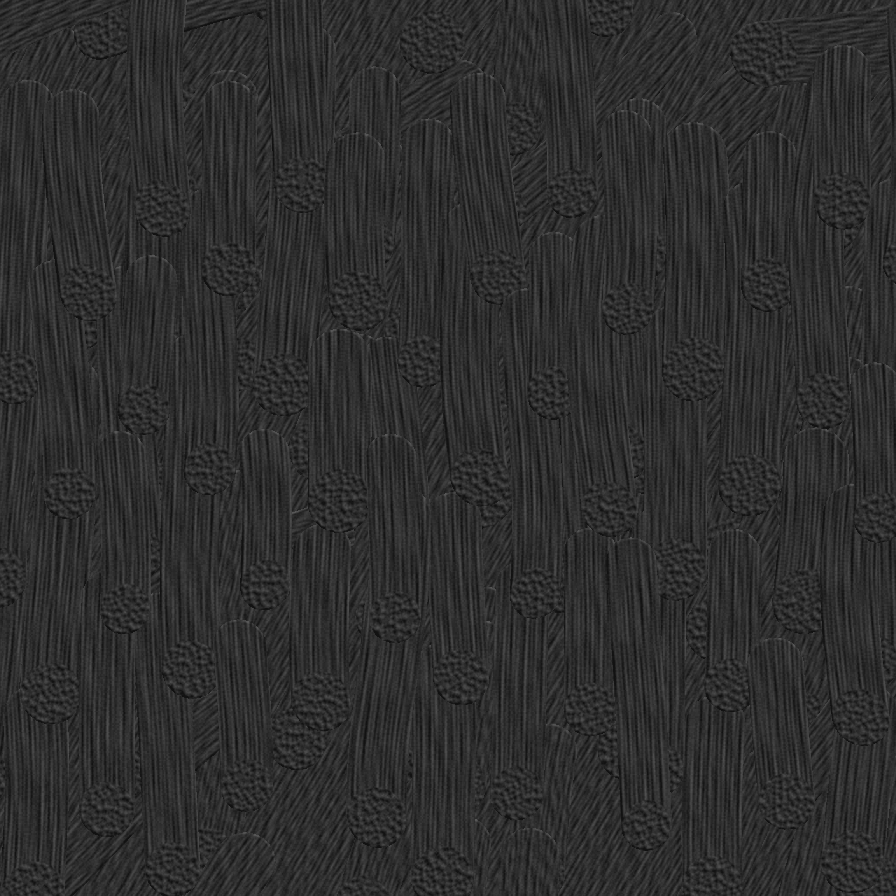
Give the GLSL for this texture map, as a WebGL 2 fragment shader.

```glsl
#version 300 es
precision highp float;
// Dark embossed paint: round-ended brush strokes overlap, slanted ones below
// and upright ones above. Each is a bent capsule with bristle lines made of
// stretched cellular noise and sines, and a bumpy dab at its lower end.

uniform vec2 u_resolution;
out vec4 fragColor;

const int SLANTED = 72;            // strokes in the lower layer
const int UPRIGHT = 62;            // strokes in the upper layer
const float BASE_GREY = 0.18;
const float BRISTLES = 200.0;      // bristle lines per canvas width
const float BUMPS = 165.0;         // dab bumps per canvas width
const float BRISTLE_GAIN = 0.105;
const float LINE_GAIN = 0.026;
const float BUMP_GAIN = 0.15;
const float GRAIN_GAIN = 0.045;
const float RIM_GAIN = 0.13;
const float RIM_WIDTH = 0.0032;
const vec2 LIGHT = vec2(0.35, 0.94);
const float TAU = 6.28319;

struct Stroke {
    vec2 uv;        // across and along the stroke, from its foot
    float radius;
    float edge;     // signed distance to the outline
    float facing;   // how far the outline faces the light
    float seed;
    float upright;  // 1 in the upper layer
};

float hash(vec2 p) {
    return fract(sin(dot(p, vec2(127.1, 311.7))) * 43758.5);
}

vec2 hash2(vec2 p) {
    return vec2(hash(p), hash(p + 57.3));
}

vec4 randomSet(float n) {
    return fract(sin(n * vec4(12.99, 78.23, 37.72, 93.98) + 1.7) * 4375.85);
}

// Distance to the nearest jittered cell point
float cellular(vec2 p) {
    vec2 cell = floor(p), f = p - cell;
    float nearest = 4.0;
    for (int y = -1; y <= 1; y++)
        for (int x = -1; x <= 1; x++) {
            vec2 o = vec2(x, y);
            vec2 d = o + hash2(cell + o) - f;
            nearest = min(nearest, dot(d, d));
        }
    return sqrt(nearest);
}

// Slope of the cellular relief along an offset
float emboss(vec2 p, vec2 offset) {
    return cellular(p - offset) - cellular(p + offset);
}

// Put stroke number i over the current one where it covers p
void paint(int i, vec2 p, inout Stroke top) {
    float n = float(i);
    vec4 r = randomSet(n + 1.0);
    float upright = step(float(SLANTED), n);
    vec2 spread = fract(n * vec2(0.75488, 0.56984) + 0.31);
    vec2 foot = mix(spread * vec2(1.3, 1.15) - vec2(0.25, 0.13),
                    spread * vec2(1.06, 0.8) - vec2(0.03, 0.0), upright);
    float slant = mix(0.05 + 0.65 * r.x + 0.5 * step(0.85, r.w), (r.x - 0.5) * 0.12, upright);
    slant += (1.0 - upright) * smoothstep(0.8, 0.95, foot.y) * (r.y - 0.4) * 2.0;
    float len = mix(0.14, 0.38, r.y * r.y) - 0.04 * (1.0 - upright);
    float radius = mix(0.028, 0.037, r.z);

    vec2 along = vec2(sin(slant), cos(slant));
    vec2 across = vec2(along.y, -along.x);
    vec2 uv = vec2(dot(p - foot, across), dot(p - foot, along));
    uv.x -= 0.009 * r.w * (sin(uv.y * 13.0 + r.z * TAU) - sin(r.z * TAU));

    vec2 d = vec2(uv.x, uv.y - clamp(uv.y, 0.0, len));
    float edge = length(d) - radius;
    if (edge < 0.0) {
        vec2 normal = (across * d.x + along * d.y) / max(length(d), 1e-5);
        top = Stroke(uv, radius, edge, dot(normal, LIGHT), n, upright);
    }
}

float bristleRelief(Stroke s) {
    vec2 q = s.uv * vec2(BRISTLES, mix(48.0, 15.0, s.upright)) + s.seed * 17.0;
    float cells = emboss(q, vec2(0.32, 0.1));
    float phase = s.uv.x * BRISTLES * TAU;
    float lines = sin(phase + 0.9 * sin(s.uv.y * 31.0 + s.seed))
                + 0.6 * sin(phase * 0.43 + s.seed + 0.7 * sin(s.uv.y * 19.0));
    return cells * BRISTLE_GAIN + lines * LINE_GAIN * mix(0.7, 1.1, s.upright);
}

void main() {
    vec2 p = gl_FragCoord.xy / u_resolution;

    // Slanted ground, then all strokes from bottom to top
    Stroke s = Stroke(vec2(p.x * 0.87 - p.y * 0.5, p.x * 0.5 + p.y * 0.87),
                      0.0, -1.0, 0.0, 0.0, 0.0);
    for (int i = 0; i < SLANTED + UPRIGHT; i++) paint(i, p, s);

    // Bristles along the stroke, bumps in the dab at its foot
    float dab = 1.0 - smoothstep(-0.002, 0.001, length(s.uv) - s.radius);
    float bumps = emboss(p * BUMPS + s.seed * 7.0, vec2(0.2, 0.3)) * BUMP_GAIN;
    float relief = mix(bristleRelief(s), bumps, dab);

    // Broken rim light on the upper outline, shade on the lower
    float rim = smoothstep(-RIM_WIDTH, -0.3 * RIM_WIDTH, s.edge) * s.facing;
    rim *= 0.6 + 0.4 * sin(s.uv.x * BRISTLES * 2.2 + s.seed);

    float grain = (hash(floor(p * 512.0)) - 0.5) * GRAIN_GAIN;
    float grey = BASE_GREY + relief + rim * RIM_GAIN + grain;
    fragColor = vec4(vec3(clamp(grey, 0.07, 0.34)), 1.0);
}
```
